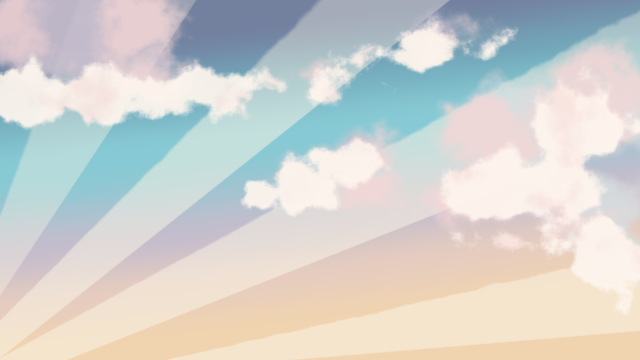
Write a Shadertoy shader that draws this background.

```glsl
float hash(vec2 p) {
    return fract(sin(dot(p, vec2(127.1, 311.7))) * 43758.5453);
}

float noise(vec2 p) {
    vec2 i = floor(p), f = fract(p);
    f = f * f * (3.0 - 2.0 * f);
    return mix(mix(hash(i), hash(i + vec2(1, 0)), f.x),
               mix(hash(i + vec2(0, 1)), hash(i + vec2(1, 1)), f.x), f.y);
}

float fbm(vec2 p) {
    float sum = 0.0, amp = 0.5;
    for (int i = 0; i < 6; i++) {
        sum += amp * noise(p);
        p = mat2(1.6, 1.2, -1.2, 1.6) * p + 7.3;
        amp *= 0.53;
    }
    return sum / 1.04;
}

// Cloud puffs: centre, radii
const vec4 body[12] = vec4[12](
    vec4(0.17, 0.92, 0.33, 0.19), vec4(0.39, 0.80, 0.16, 0.11),
    vec4(0.84, 0.787, 0.08, 0.05), vec4(1.235, 0.895, 0.14, 0.07),
    vec4(1.007, 0.565, 0.11, 0.075), vec4(0.861, 0.50, 0.085, 0.055),
    vec4(1.435, 0.618, 0.25, 0.18), vec4(1.667, 0.70, 0.19, 0.17),
    vec4(1.36, 0.456, 0.40, 0.075), vec4(1.667, 0.433, 0.19, 0.13),
    vec4(1.725, 0.305, 0.11, 0.115), vec4(1.019, 0.479, 0.14, 0.08));
const vec4 lit[12] = vec4[12](
    vec4(0.06, 0.735, 0.16, 0.10), vec4(0.32, 0.735, 0.17, 0.09),
    vec4(0.64, 0.755, 0.24, 0.055), vec4(1.447, 0.322, 0.085, 0.035),
    vec4(1.06, 0.857, 0.09, 0.027), vec4(1.22, 0.88, 0.13, 0.05),
    vec4(0.722, 0.454, 0.05, 0.026), vec4(0.861, 0.475, 0.08, 0.06),
    vec4(0.98, 0.535, 0.085, 0.05), vec4(1.44, 0.50, 0.25, 0.10),
    vec4(1.62, 0.66, 0.14, 0.12), vec4(1.70, 0.29, 0.09, 0.12));

float puffs(vec2 p, vec4 shapes[12]) {
    float d = -1.0;
    for (int i = 0; i < 12; i++) {
        vec4 s = shapes[i];
        d = max(d, (1.0 - length((p - s.xy) / s.zw)) * min(s.z, s.w));
    }
    return d;
}

// Positive to the right of the line from a to b
float side(vec2 p, vec2 a, vec2 b) {
    vec2 d = normalize(b - a);
    return dot(p - a, vec2(d.y, -d.x));
}

float ray(vec2 p, vec4 leftEdge, vec4 rightEdge) {
    float rough = (fbm(p * 25.0) - 0.5) * 0.012 * length(p);
    float l = side(p, leftEdge.xy, leftEdge.zw) + rough;
    float r = side(p, rightEdge.xy, rightEdge.zw);
    float soft = 0.003 + 0.006 * p.y;
    return smoothstep(-soft, soft, l) * smoothstep(0.003, -0.003, r);
}

vec3 skyColor(vec2 p) {
    float t = p.y - 0.12 * p.x + (fbm(p * vec2(2, 9)) - 0.5) * 0.03;
    vec3 c = mix(vec3(0.94, 0.83, 0.69), vec3(0.90, 0.80, 0.75), smoothstep(0.0, 0.15, t));
    c = mix(c, vec3(0.77, 0.74, 0.80), smoothstep(0.13, 0.30, t));
    c = mix(c, vec3(0.53, 0.79, 0.83), smoothstep(0.27, 0.51, t));
    c = mix(c, vec3(0.45, 0.66, 0.73), smoothstep(0.53, 0.71, t));
    return mix(c, vec3(0.45, 0.50, 0.62), smoothstep(0.66, 0.86, t));
}

void mainImage(out vec4 fragColor, in vec2 fragCoord) {
    vec2 p = fragCoord / iResolution.y;
    p.x *= 1.77778 * iResolution.y / iResolution.x;

    // Sky and fanned light rays
    vec3 color = skyColor(p);
    float light = 0.75 * ray(p, vec4(0, 0.40, 0.093, 0.653), vec4(0, 0.178, 0.30, 0.63));
    light = max(light, ray(p, vec4(0, 0.109, 0.891, 1), vec4(0, 0.005, 1.25, 1)));
    light = max(light, ray(p, vec4(0, 0.005, 1.778, 0.972), vec4(0.185, 0, 1.25, 0.421)));
    light = max(light, ray(p, vec4(0.463, 0, 1.597, 0.259), vec4(0.81, 0, 1.778, 0.081)));
    color = mix(color, vec3(0.98, 0.96, 0.90), light * mix(0.52, 0.37, smoothstep(0.6, 1.0, p.y)));

    // Tinted cloud bodies
    vec2 q = p + 0.03 * (vec2(noise(p * 14.0), noise(p * 14.0 + 31.0)) - 0.5);
    float grain = fbm(p * 11.0) - 0.5;
    float tint = fbm(p * 5.0 + 3.0);
    float right = smoothstep(1.05, 1.35, p.x) * smoothstep(0.85, 0.75, p.y);
    vec3 shade = mix(vec3(0.79, 0.75, 0.81), vec3(0.84, 0.87, 0.88), right);
    shade = mix(shade, vec3(0.96, 0.84, 0.84), smoothstep(0.40, 0.62, tint + 0.05 - 0.06 * right));
    float bodyMask = smoothstep(-0.01, 0.06, puffs(q, body) + grain * 0.14);
    color = mix(color, shade, bodyMask * 0.85);

    // Sunlit cream fronts with rosy patches
    float litMask = smoothstep(-0.008, 0.022, puffs(q, lit) + grain * 0.15);
    float rosy = smoothstep(0.50, 0.70, fbm(p * 7.0 + 19.0));
    vec3 cream = mix(vec3(0.995, 0.96, 0.93), vec3(0.97, 0.86, 0.85), rosy * 0.6);
    color = mix(color, cream, litMask * 0.93);

    fragColor = vec4(color, 1.0);
}
```
